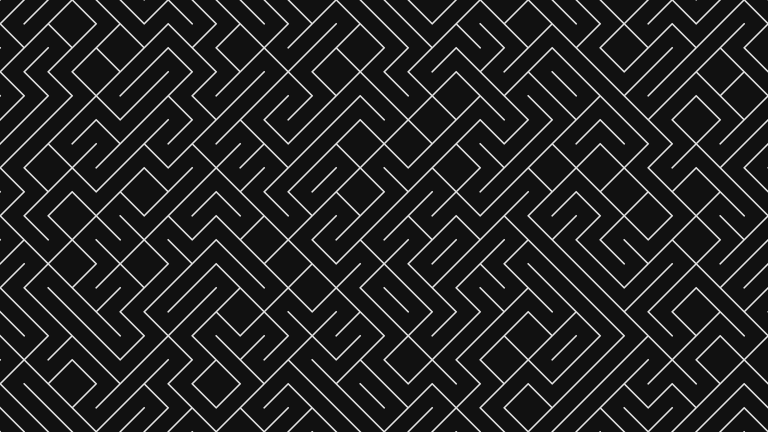
This pattern is drawn by a WebGL 1 fragment shader. Its source:

```glsl
precision highp float;
// Diagonal maze: every cell of a square grid holds one thin pale line that
// runs along one of its two diagonals, picked by a hash of the cell.
// Distance to the nearest line is turned into exact pixel coverage.

uniform vec2 u_resolution;

#define ROWS 18.0          // cells over the canvas height
#define LINE_WIDTH 0.0645  // in cells
#define RISING_SHARE 0.5   // share of cells whose line climbs to the right
#define GRID_NUDGE 0.008   // small grid offset, in cells
#define SEED 17.0
#define GROUND_COLOR vec3(0.065)
#define LINE_COLOR vec3(0.89)

float hash(vec2 cell) {
  return fract(sin(dot(cell + SEED, vec2(127.1, 311.7))) * 43758.5453);
}

float segmentDistance(vec2 p, vec2 a, vec2 b) {
  vec2 ab = b - a;
  float along = clamp(dot(p - a, ab) / dot(ab, ab), 0.0, 1.0);
  return length(p - a - ab * along);
}

// Share of a square pixel, cut by a diagonal edge, that lies inside;
// x is the signed depth in half pixel diagonals.
float edgeCoverage(float x) {
  x = clamp(x, -1.0, 1.0);
  return 0.5 + x - 0.5 * x * abs(x);
}

// Distance to the diagonal drawn in one cell
float cellLine(vec2 p, vec2 cell) {
  float rising = step(hash(cell), RISING_SHARE);
  vec2 start = cell + vec2(0.0, 1.0 - rising);
  vec2 end = cell + vec2(1.0, rising);
  return segmentDistance(p, start, end);
}

void main() {
  float pixel = ROWS / u_resolution.y;
  vec2 p = gl_FragCoord.xy * pixel - GRID_NUDGE;
  vec2 home = floor(p);

  // Nearest line, neighbours included so that ends and corners stay whole
  float d = 10.0;
  for (int j = -1; j <= 1; j++) {
    for (int i = -1; i <= 1; i++) {
      d = min(d, cellLine(p, home + vec2(float(i), float(j))));
    }
  }

  // Coverage of the strip between its two edges
  float halfDiagonal = 0.7071 * pixel;
  float halfWidth = 0.5 * LINE_WIDTH;
  float coverage = edgeCoverage((halfWidth - d) / halfDiagonal)
                 - edgeCoverage((-halfWidth - d) / halfDiagonal);

  gl_FragColor = vec4(mix(GROUND_COLOR, LINE_COLOR, coverage), 1.0);
}
```
